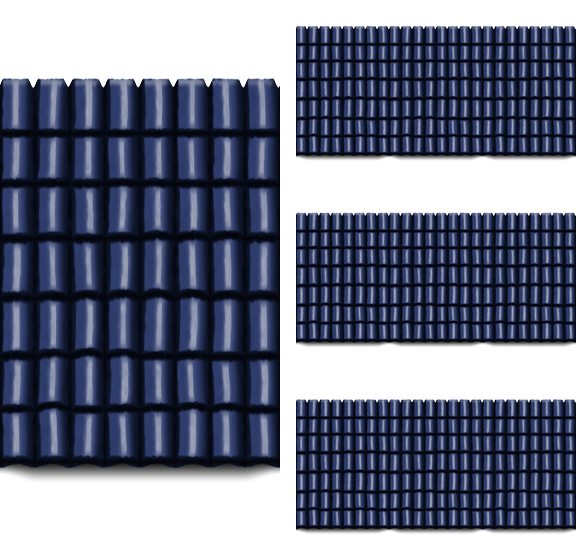
Left: one tile. Right: repeated 3 by 3.
Reproduce this pattern procedurally as a Shadertoy shader.

```glsl
// Glazed navy roof tiles, eight across and seven down, on white with a soft shadow below.

float hash(vec2 p) {
    return fract(sin(dot(p, vec2(127.1, 311.7))) * 43758.5453);
}

// Value noise that wraps after "period" cells.
float noise(vec2 p, vec2 period) {
    vec2 i = floor(p), f = fract(p);
    f = f * f * (3.0 - 2.0 * f);
    vec2 a = mod(i, period), b = mod(i + 1.0, period);
    return mix(mix(hash(a), hash(vec2(b.x, a.y)), f.x),
               mix(hash(vec2(a.x, b.y)), hash(b), f.x), f.y);
}

// One tile: f runs left to right and top to bottom, brush is a painterly grain.
vec3 tileColor(vec2 f, vec2 id, float brush) {
    float column = hash(vec2(id.x, 31.0));
    float r = hash(id + 3.0), s = hash(id + 17.0), t = hash(id + 41.0);
    float topRow = 1.0 - step(0.5, id.y);
    float y = f.y + (brush - 0.5) * 0.05;
    float x = f.x + (s - 0.5) * 0.07 * (2.0 * y - 1.0)
            - 0.05 * (y - y * y) * 4.0 * (t - 0.3) + (brush - 0.5) * 0.035;

    // Dark gutters with a black core along the seams
    float seam = min(min(f.x + 0.03, 1.03 - f.x), min(f.y + 0.35 * topRow, abs(1.0 - f.y)) * 1.4);
    vec3 color = mix(vec3(0.016, 0.022, 0.05), vec3(0.055, 0.085, 0.165),
                     smoothstep(0.0, 0.16, seam + (brush - 0.5) * 0.08));

    // Lit face: crisp on the left, rolling into shade on the right
    float left = 0.06 + 0.07 * column + 0.03 * r;
    float right = 0.83 + 0.06 * hash(vec2(id.x, 57.0));
    float span = smoothstep(0.05, 0.12, y + topRow * 0.15)
               * (1.0 - smoothstep(0.87, 0.93, y));
    float face = smoothstep(left - 0.03, left + 0.03, x)
               * (1.0 - smoothstep(right - 0.17, right + 0.03, x)) * span;
    vec3 blue = vec3(0.18, 0.235, 0.42) * (0.94 + 0.12 * brush);
    blue *= 1.0 - 0.2 * smoothstep(0.62, 0.8, x);
    color = mix(color, blue, face);

    // Broad pale wash and a narrow glossy streak
    float center = 0.48 + 0.1 * (column - 0.4) + 0.06 * (r - 0.5);
    float reach = smoothstep(0.08, 0.22, y + topRow * 0.12)
                * (1.0 - smoothstep(0.72 + 0.1 * t, 0.92, y));
    float wash = smoothstep(center - 0.2, center - 0.03, x)
               * (1.0 - smoothstep(center + 0.05, center + 0.22, x));
    color = mix(color, vec3(0.37, 0.41, 0.56), wash * span * (0.55 + 0.4 * s));
    float width = 0.055 + 0.025 * t;
    float streak = smoothstep(center - width - 0.05, center - width + 0.04, x)
                 * (1.0 - smoothstep(center + width - 0.01, center + width + 0.04, x));
    color = mix(color, vec3(0.62, 0.65, 0.73), streak * reach * (0.65 + 0.35 * brush));

    // Bright lip on the top course
    float lip = topRow * (1.0 - smoothstep(0.06, 0.16, y)) * smoothstep(0.0, 0.04, y);
    return mix(color, vec3(0.56, 0.59, 0.67), lip * face * (0.4 + 0.45 * r));
}

void mainImage(out vec4 fragColor, in vec2 fragCoord) {
    vec2 p = fragCoord / iResolution.xy;
    float u = p.x * 8.0;
    float v = (0.859 - p.y) * 10.24;
    float aa = 10.24 / iResolution.y;
    float brush = 0.65 * noise(p * vec2(80.0, 60.0), vec2(80.0, 60.0))
                + 0.35 * noise(p * vec2(160.0, 120.0), vec2(160.0, 120.0));

    // Uneven courses and arched joints, both held straight at the roof ends
    float inside = smoothstep(0.0, 1.0, v) * (1.0 - smoothstep(6.0, 7.0, v));
    float row = v + 0.09 * sin(6.2832 * (v - 1.0) / 5.6) * inside;
    float joint = floor(row + 0.5);
    float arch = 0.11 * hash(vec2(floor(u), joint + 70.0)) * smoothstep(1.0, 4.0, joint);
    float nearJoint = cos(3.14159 * row);
    row += arch * sin(3.14159 * fract(u)) * nearJoint * nearJoint * inside;
    vec2 id = vec2(mod(floor(u), 8.0), clamp(floor(row), 0.0, 6.0));
    vec3 roof = tileColor(vec2(fract(u), row - id.y), id, brush);

    // Notched ridge and scalloped eaves
    float gap = abs(fract(u + 0.55) - 0.5);
    float ridge = 0.15 * (1.0 - smoothstep(0.0, 0.15, gap)) + 0.03 * (brush - 0.5);
    float eaves = 7.07 + 0.035 * cos(6.2832 * u) + 0.03 * (brush - 0.5);

    // Shadow beneath the eaves, shorter toward the sides
    float side = smoothstep(0.0, 0.14, min(p.x, 1.0 - p.x));
    float fade = smoothstep(-0.08, 0.2 + 0.16 * side, v - 7.05);
    vec3 color = vec3(mix(0.08, 1.0, v < 6.0 ? 1.0 : fade));

    float mask = smoothstep(-aa, aa, v - ridge) * smoothstep(-aa, aa, eaves - v);
    fragColor = vec4(mix(color, roof, mask), 1.0);
}
```
